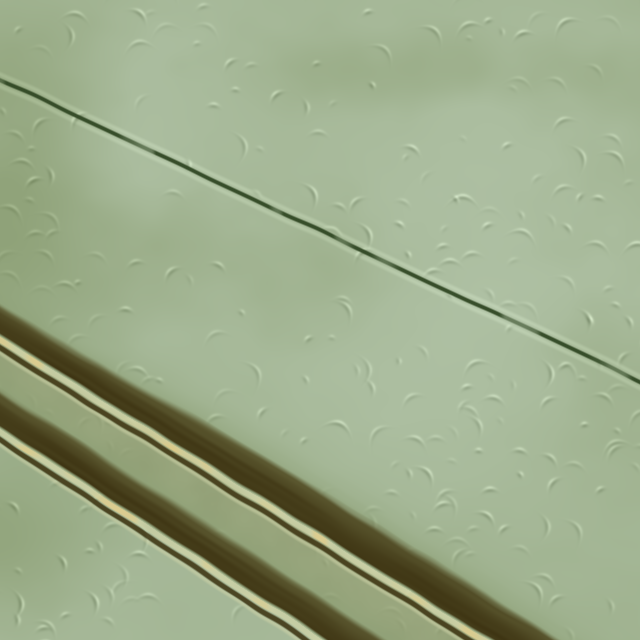
This texture is drawn by a Shadertoy shader. Its source:

```glsl
// Pale green weathered panel with a fine diagonal seam and two dark bevelled grooves.

// Lines are (height at left edge, slope); distances are fractions of the canvas.
const vec2 SEAM = vec2(0.876, -0.472);
const vec2 UPPER_RIDGE = vec2(0.473, -0.620);
const vec2 LOWER_RIDGE = vec2(0.329, -0.650);
const float SEAM_HALF_WIDTH = 0.0030;
const float RIDGE_HALF_WIDTH = 0.0046;
const float CREASE_OFFSET = -0.0145;
const float CREASE_HALF_WIDTH = 0.0040;
const float FLECK_GRID = 26.0;
const float FLECK_STRENGTH = 0.13;

const vec3 PAINT = vec3(0.640, 0.712, 0.582);
const vec3 PALE_PAINT = vec3(0.685, 0.755, 0.642);
const vec3 SHADED_PAINT = vec3(0.555, 0.630, 0.465);
const vec3 STRIP = vec3(0.585, 0.630, 0.465);
const vec3 SEAM_DARK = vec3(0.19, 0.28, 0.14);
const vec3 GROOVE_DARK = vec3(0.255, 0.220, 0.085);
const vec3 GROOVE_SOFT = vec3(0.370, 0.360, 0.200);
const vec3 CREAM = vec3(0.815, 0.830, 0.660);
const vec3 GOLD = vec3(0.900, 0.790, 0.500);

float hash(vec2 p) {
    vec3 q = fract(p.xyx * 0.1031);
    q += dot(q, q.yzx + 33.33);
    return fract((q.x + q.y) * q.z);
}

float noise(vec2 p) {
    vec2 i = floor(p), f = fract(p);
    f = f * f * (3.0 - 2.0 * f);
    return mix(mix(hash(i), hash(i + vec2(1, 0)), f.x),
               mix(hash(i + vec2(0, 1)), hash(i + vec2(1, 1)), f.x), f.y);
}

float fbm(vec2 p) {
    float sum = 0.0, weight = 0.5;
    for (int i = 0; i < 4; i++) {
        sum += weight * noise(p);
        p = mat2(1.6, 1.2, -1.2, 1.6) * p + 7.3;
        weight *= 0.5;
    }
    return sum / 0.9375;
}

float glow(vec2 p, vec2 center, vec2 size) {
    vec2 q = (p - center) / size;
    return exp(-dot(q, q));
}

// Signed distance above a sloping line.
float lineDistance(vec2 p, vec2 line) {
    return (p.y - line.x - line.y * p.x) * inversesqrt(1.0 + line.y * line.y);
}

float stroke(float d, float halfWidth, float soft) {
    return 1.0 - smoothstep(halfWidth - soft, halfWidth + soft, abs(d));
}

// Short embossed scratches: a light edge beside a dark one.
float flecks(vec2 p) {
    vec2 g = p * FLECK_GRID, cell = floor(g);
    float relief = 0.0;
    for (int y = -1; y <= 1; y++)
    for (int x = -1; x <= 1; x++) {
        vec2 id = cell + vec2(x, y);
        float seed = hash(id + 3.7);
        float present = step(0.79 - 0.55 * smoothstep(0.52, 0.78, noise(id * 0.24 + 4.0)), seed);
        vec2 q = g - id - vec2(hash(id + 11.0), hash(id + 29.0));
        float angle = mix(-1.5, 0.9, hash(id + 47.0));
        q = mat2(cos(angle), -sin(angle), sin(angle), cos(angle)) * q;
        q.y += 0.9 * q.x * q.x;
        float span = mix(0.12, 0.38, hash(id + 61.0));
        float along = exp(-q.x * q.x / (span * span));
        float across = exp(-pow((q.y - 0.05) / 0.07, 2.0)) - 0.75 * exp(-pow((q.y + 0.07) / 0.08, 2.0));
        relief += present * mix(0.25, 1.0, hash(id + 83.0)) * along * across;
    }
    return relief;
}

vec3 paintSurface(vec2 p) {
    float mottling = fbm(p * vec2(4.0, 5.0) + 2.0) - 0.5;
    float pale = glow(p, vec2(0.85, 0.66), vec2(0.42, 0.24)) + 0.6 * glow(p, vec2(0.58, 0.36), vec2(0.24, 0.16))
               + 0.5 * glow(p, vec2(0.23, 0.66), vec2(0.10, 0.22)) + 0.5 * glow(p, vec2(0.25, 0.96), vec2(0.16, 0.10));
    float shade = 0.85 * glow(p, vec2(0.0, 0.72), vec2(0.16, 0.30)) + 0.45 * glow(p, vec2(0.70, 0.89), vec2(0.35, 0.06))
                + 0.6 * glow(p, vec2(0.0, 0.16), vec2(0.15, 0.16));
    vec3 color = mix(PAINT, PALE_PAINT, clamp(pale * 0.8 + mottling * 0.9, 0.0, 1.0));
    return mix(color, SHADED_PAINT, clamp(shade - mottling * 0.7, 0.0, 1.0));
}

// Dark sloping wall above a bright ridge, with a thin crease below it.
vec3 addGroove(vec3 color, vec2 p, vec2 line, float thickness, float soft) {
    float d = lineDistance(p, line) + 0.003 * (noise(p * 22.0 + line.x * 40.0) - 0.5);
    float grain = noise(vec2(p.x * 9.0, d * 160.0));
    float top = thickness + 0.005 * (grain - 0.5);
    float wall = smoothstep(0.001, 0.006, d) * (1.0 - smoothstep(top - 0.010, top + 0.004, d));
    color = mix(color, SHADED_PAINT, 0.65 * step(0.0, d) * exp(-max(d - top, 0.0) / 0.028));
    vec3 wallColor = mix(GROOVE_DARK, GROOVE_SOFT, smoothstep(0.25, 1.0, d / thickness) * 0.8 + 0.3 * (grain - 0.5));
    color = mix(color, wallColor, wall);
    color = mix(color, CREAM, 0.55 * stroke(d + 0.0215, 0.0025, soft * 1.5));
    color = mix(color, GROOVE_DARK, 0.9 * stroke(d - CREASE_OFFSET, CREASE_HALF_WIDTH, soft));
    float wear = noise(p * 34.0 + 5.0);
    vec3 ridge = mix(CREAM, GOLD, smoothstep(0.5, 0.9, wear) * 0.6 + 0.4 * glow(p, vec2(0.27, 0.31), vec2(0.07)));
    return mix(color, ridge, (0.70 + 0.30 * wear) * stroke(d + 0.004, RIDGE_HALF_WIDTH, soft));
}

void mainImage(out vec4 fragColor, in vec2 fragCoord) {
    vec2 p = fragCoord / iResolution.xy;
    float soft = max(0.0018, 1.0 / iResolution.y);
    vec3 color = paintSurface(p);

    // Olive strip between the grooves
    float strip = smoothstep(0.0, 0.01, lineDistance(p, LOWER_RIDGE)) * (1.0 - smoothstep(-0.01, 0.0, lineDistance(p, UPPER_RIDGE)));
    color = mix(color, STRIP + 0.05 * (fbm(p * 18.0) - 0.5), 0.85 * strip);
    color += FLECK_STRENGTH * flecks(p) * (1.0 - 0.6 * strip);

    // Seam with pale lips
    float d = lineDistance(p, SEAM) + 0.0025 * (noise(vec2(p.x * 18.0, 1.0)) - 0.5);
    float breaks = smoothstep(0.08, 0.32, noise(vec2(p.x * 30.0, 8.0)));
    color += 0.06 * (stroke(d - 0.0085, 0.003, 0.003) + stroke(d + 0.0085, 0.003, 0.003));
    color = mix(color, SEAM_DARK, mix(0.55, 0.95, breaks) * stroke(d, SEAM_HALF_WIDTH, soft));

    color = addGroove(color, p, LOWER_RIDGE, 0.052, soft);
    color = addGroove(color, p, UPPER_RIDGE, mix(0.042, 0.060, smoothstep(0.0, 0.5, p.x)), soft);
    fragColor = vec4(clamp(color, 0.0, 1.0), 1.0);
}
```
